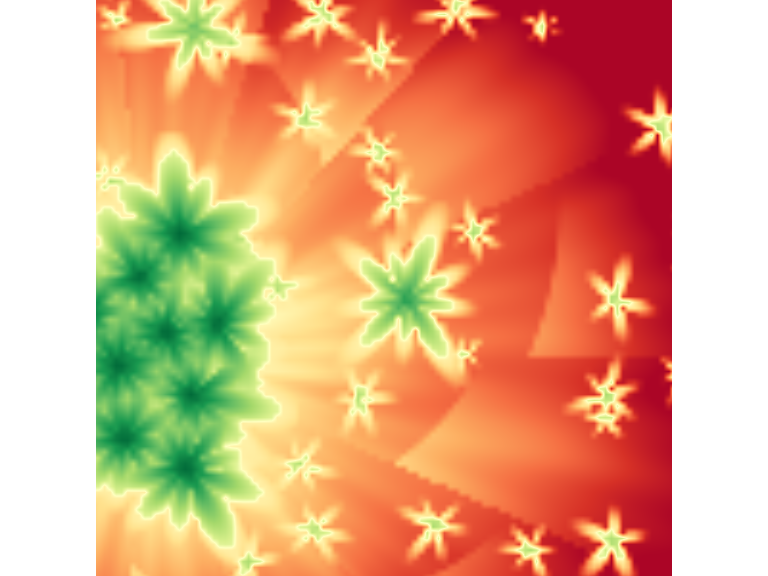
A Shadertoy shader for this background:

```glsl
const float TAU = 6.2831853;
const float CELLS = 100.0;                   // samples across the square panel
const vec2  CLUSTER_CENTRE = vec2(0.10, 0.38);
const vec2  CLUSTER_SPREAD = vec2(0.15, 0.23);
const int   CLUSTER_COUNT = 9;
const float CLUSTER_RADIUS = 0.17;
const float GOLDEN_ANGLE = 2.39996;
const vec2  MIDDLE_BLOSSOM = vec2(0.54, 0.48);
const vec2  UPPER_BLOSSOM = vec2(0.17, 0.95);
const float SPARK_GRID = 7.0;
const float SPARK_DENSITY = 0.58;
const float RAY_COUNT = 15.0;
const float GLOW_LEVEL = 0.52;
const float GLOW_FALLOFF = 0.56;
const float HALO_LEVEL = 0.45;
const float CORE_LEVEL = 0.57;

// Diverging ramp: dark red, orange, pale yellow, green
const vec3 RAMP[11] = vec3[11](
    vec3(0.65, 0.00, 0.15), vec3(0.84, 0.19, 0.15), vec3(0.96, 0.43, 0.26),
    vec3(0.99, 0.68, 0.38), vec3(1.00, 0.88, 0.55), vec3(1.00, 1.00, 0.75),
    vec3(0.85, 0.94, 0.55), vec3(0.65, 0.85, 0.42), vec3(0.40, 0.74, 0.39),
    vec3(0.10, 0.60, 0.31), vec3(0.00, 0.41, 0.22));

vec3 rampColour(float level) {
    float x = clamp(level, 0.0, 0.999) * 10.0;
    int i = int(x);
    return mix(RAMP[i], RAMP[i + 1], fract(x));
}

float hash(vec2 p) {
    vec3 q = fract(vec3(p.xyx) * 0.1031);
    q += dot(q, q.yzx + 33.33);
    return fract((q.x + q.y) * q.z);
}

float gradientDot(vec2 corner, vec2 offset) {
    float angle = TAU * hash(corner + 50.0);
    return dot(vec2(cos(angle), sin(angle)), offset);
}

float gradientNoise(vec2 p) {
    vec2 i = floor(p), f = fract(p);
    vec2 u = f * f * f * (f * (f * 6.0 - 15.0) + 10.0);
    vec2 e = vec2(1.0, 0.0);
    return mix(mix(gradientDot(i, f), gradientDot(i + e, f - e), u.x),
               mix(gradientDot(i + e.yx, f - e.yx), gradientDot(i + 1.0, f - 1.0), u.x), u.y);
}

// Radial glow broken by streaks and by shadow edges in each sector
float background(vec2 p) {
    vec2 q = p - CLUSTER_CENTRE;
    float d = length(q);
    float a = atan(q.y, q.x) * RAY_COUNT / TAU;
    float sector = floor(a), f = a - sector;
    float level = GLOW_LEVEL - GLOW_FALLOFF * d;
    level += 0.13 * gradientNoise(vec2(a * 1.1, d * 2.5));
    level += 0.06 * gradientNoise(vec2(a * 4.0, d * 2.0 + 9.0));
    float edge = 0.35 + 0.4 * hash(vec2(sector, 3.0)) + 0.12 * f;
    float lit = smoothstep(edge, edge + 0.01, d) * exp(-5.0 * max(d - edge, 0.0));
    level += 0.10 * lit * smoothstep(0.0, 0.5, 1.0 - f);
    level -= 0.06 * hash(vec2(sector, 8.0)) * f * smoothstep(0.25, 0.5, d);
    return max(level, 0.01);
}

// Petalled star; power runs from thin spark (0) to full blossom (1)
float blossom(vec2 p, vec2 centre, float radius, float power, float seed, float ground) {
    vec2 q = p - centre;
    float r = length(q);
    if (r > radius) return ground;
    float arms = floor(mix(5.0, 9.0, power) + 2.0 * hash(vec2(seed, 1.0)));
    float a = (atan(q.y, q.x) / TAU + hash(vec2(seed, 2.0))) * arms;
    float arm = mod(floor(a + 0.5), arms);
    float skew = 0.35 * (hash(vec2(arm, seed)) - 0.5);
    float f = clamp(a - floor(a + 0.5) + skew, -0.5, 0.5);
    float reach = radius * mix(0.6, 1.0, hash(vec2(arm + 20.0, seed)));
    float petal = pow(max(cos(f * TAU * 0.5), 0.0), mix(2.0, 1.2, power));
    float t = r / (reach * mix(mix(0.18, 0.62, power), 1.0, petal));
    float core = mix(0.40, 0.82, power);
    float inside = CORE_LEVEL + mix(0.12, 0.44, power) * (1.0 - t / core);
    float halo = mix(HALO_LEVEL, ground, smoothstep(core, 1.15, t));
    return t < core ? inside : max(halo, ground);
}

float field(vec2 p) {
    float ground = background(p);
    float level = ground;
    // Dense cluster on a golden spiral
    for (int i = 0; i < CLUSTER_COUNT; i++) {
        float k = float(i);
        float turn = k * GOLDEN_ANGLE + 0.9;
        vec2 c = CLUSTER_CENTRE + CLUSTER_SPREAD * sqrt((k + 0.5) / float(CLUSTER_COUNT))
               * vec2(cos(turn), sin(turn));
        float radius = CLUSTER_RADIUS * (0.9 + 0.35 * hash(vec2(k, 7.0)));
        level = max(level, blossom(p, c, radius, 1.0, k + 11.0, ground));
    }
    level = max(level, blossom(p, MIDDLE_BLOSSOM, 0.18, 0.65, 31.0, ground));
    level = max(level, blossom(p, UPPER_BLOSSOM, 0.16, 0.35, 42.0, ground));
    // Scattered sparks on a jittered grid
    vec2 home = floor(p * SPARK_GRID);
    for (int n = 0; n < 9; n++) {
        vec2 id = home + vec2(n % 3 - 1, n / 3 - 1) + 5.0;
        if (hash(id) > SPARK_DENSITY) continue;
        vec2 jitter = vec2(hash(id + 17.0), hash(id + 71.0));
        vec2 c = (id - 5.0 + 0.1 + 0.8 * jitter) / SPARK_GRID;
        float radius = mix(0.045, 0.095, hash(id + 37.0));
        level = max(level, blossom(p, c, radius, 0.05, id.x * 13.0 + id.y, ground));
    }
    return level;
}

void mainImage(out vec4 fragColor, in vec2 fragCoord) {
    vec2 p = (fragCoord - 0.5 * iResolution.xy) / iResolution.y + 0.5;
    // Bilinear blend of the coarse samples
    vec2 g = p * CELLS - 0.5;
    vec2 i = floor(g) + 0.5, f = g - floor(g);
    vec2 e = vec2(1.0, 0.0);
    float low = mix(field(i / CELLS), field((i + e) / CELLS), f.x);
    float high = mix(field((i + e.yx) / CELLS), field((i + 1.0) / CELLS), f.x);
    vec3 colour = rampColour(mix(low, high, f.y));
    // White margins beside the square panel
    float margin = smoothstep(-0.5, 0.5, (abs(p.x - 0.5) - 0.5) * iResolution.y);
    fragColor = vec4(mix(colour, vec3(1.0), margin), 1.0);
}
```
